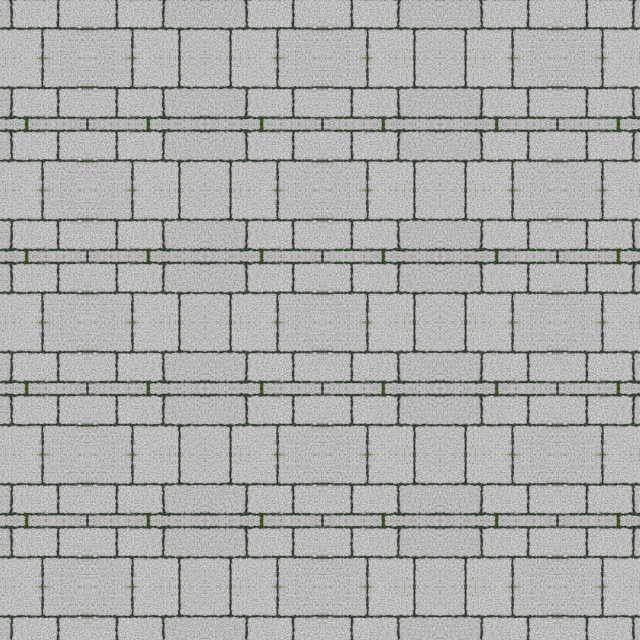
This texture is drawn by a Shadertoy shader. Its source:

```glsl
// Pale granite paving in courses of three heights, with dark mossy joints.
// The plane is folded into a mirrored tile, each stone is a rounded box whose
// bounds come from its course, and gradient noise adds grain and worn edges.

#define TILE vec2(0.3672, 0.2065)      // size of one mirrored repeat
#define CENTRE vec2(0.5039, 0.4961)    // middle of a large stone
#define COURSES vec2(0.0462, 0.0931)   // heights of the horizontal joints
#define JOINT 0.0017                   // half width of a joint
#define CORNER 0.0040                  // corner radius of a stone
#define WOBBLE 0.0016                  // unevenness of the edges
#define SOFTNESS 0.0021                // blur of the stone edges
#define GRAIN 0.23                     // contrast of the granite
#define STONE vec3(0.742, 0.742, 0.740)
#define MORTAR vec3(0.215, 0.240, 0.225)
#define MOSS vec3(0.205, 0.295, 0.125)

vec2 hashGradient(vec2 cell) {
    vec3 h = fract(cell.xyx * vec3(0.1031, 0.1030, 0.0973));
    h += dot(h, h.yzx + 33.33);
    float angle = 6.2832 * fract((h.x + h.y) * h.z);
    return vec2(cos(angle), sin(angle));
}

float gradientNoise(vec2 p) {
    vec2 i = floor(p), f = p - i;
    vec2 u = f * f * f * (f * (f * 6.0 - 15.0) + 10.0);
    vec2 e = vec2(0.0, 1.0);
    float a = dot(hashGradient(i), f);
    float b = dot(hashGradient(i + e.yx), f - e.yx);
    float c = dot(hashGradient(i + e.xy), f - e.xy);
    float d = dot(hashGradient(i + e.yy), f - e.yy);
    return mix(mix(a, b, u.x), mix(c, d, u.x), u.y);
}

// Start and end of the stone holding x, for joints a and b in a mirrored half
vec2 stoneSpan(float x, float a, float b, float halfTile) {
    if (x < a) return vec2(-a, a);
    if (x < b) return vec2(a, b);
    return vec2(b, 2.0 * halfTile - b);
}

float roundedBox(vec2 p, vec2 halfSize, float radius) {
    vec2 q = abs(p) - halfSize + radius;
    return length(max(q, 0.0)) + min(max(q.x, q.y), 0.0) - radius;
}

// Soft elliptical spot
float spot(vec2 p, vec2 at, vec2 size) {
    vec2 q = (p - at) / size;
    return exp(-dot(q, q));
}

void mainImage(out vec4 fragColor, in vec2 fragCoord) {
    vec2 p = fragCoord / iResolution.y;
    vec2 halfTile = 0.5 * TILE;
    vec2 m = abs(mod(p - CENTRE + halfTile, TILE) - halfTile);

    // Worn edges: shift the folded point slightly
    vec2 q = m + WOBBLE * vec2(gradientNoise(m * 120.0 + 7.0),
                               gradientNoise(m * 120.0 + 41.0));

    // Vertical joints and stone tones of this course: large, medium, narrow
    vec2 joints = vec2(0.0703, 0.1439);
    vec3 tones = vec3(-0.006, 0.006, 0.0);
    if (q.y > COURSES.y) {
        joints = vec2(0.0, 0.0951);
        tones = vec3(-0.018);
    } else if (q.y > COURSES.x) {
        joints = vec2(0.0456, 0.1185);
        tones = vec3(0.0, 0.004, -0.012);
    }
    float tone = q.x < joints.x ? tones.x : q.x < joints.y ? tones.y : tones.z;

    // Distance to the edge of the stone; the gap narrows and widens
    vec2 spanX = stoneSpan(q.x, joints.x, joints.y, halfTile.x);
    vec2 spanY = stoneSpan(q.y, COURSES.x, COURSES.y, halfTile.y);
    vec2 low = vec2(spanX.x, spanY.x), high = vec2(spanX.y, spanY.y);
    float mossPatch = spot(m, vec2(0.0951, halfTile.y), vec2(0.006, 0.009));
    float gap = JOINT + 0.0016 * gradientNoise(m * 200.0) + 0.0007 * mossPatch;
    float d = roundedBox(q - 0.5 * (low + high), 0.5 * (high - low) - gap, CORNER);

    // Granite: fine and coarse grain, dark flecks, faint broad stains
    float fine = gradientNoise(m * 440.0 + 13.0);
    float coarse = gradientNoise(m * 260.0 + 57.0);
    float fleck = smoothstep(0.15, 0.5, gradientNoise(m * 340.0 + 91.0));
    float stain = gradientNoise(m * 28.0 + 3.0);
    float shade = tone + GRAIN * (0.65 * fine + 0.35 * coarse)
                - 0.11 * fleck + 0.010 * stain;
    vec3 stone = STONE + shade;
    stone -= 0.04 * smoothstep(-0.0035, 0.0, d);

    // Dotted seams along the mirror lines and smudges where they meet joints
    float seamY = min(m.y, halfTile.y - m.y);
    float dots = smoothstep(-0.1, 0.3, gradientNoise(vec2(m.x * 210.0, 5.5)));
    stone -= vec3(0.07, 0.08, 0.11) * dots * exp(-pow(seamY / 0.0012, 2.0));
    stone -= 0.18 * spot(m, vec2(0.0, COURSES.x), vec2(0.006, 0.0035));

    // Joints: grey soil with patches of moss
    float growth = smoothstep(-0.05, 0.45, gradientNoise(m * 110.0 + 23.0));
    vec3 soil = mix(MORTAR, MOSS, clamp(0.6 * growth + 0.8 * mossPatch, 0.0, 1.0));
    soil += 0.16 * fine + 0.08 * coarse;

    float blur = max(SOFTNESS, 1.0 / iResolution.y);
    vec3 color = mix(stone, soil, smoothstep(-0.6 * blur, 0.7 * blur, d));

    // Olive tufts crossing the joints beside each large stone
    float tuft = spot(m, vec2(0.0703, 0.0), vec2(0.0065, 0.0017));
    color = mix(color, vec3(0.30, 0.34, 0.12), 0.75 * tuft);

    fragColor = vec4(clamp(color, 0.0, 1.0), 1.0);
}
```
